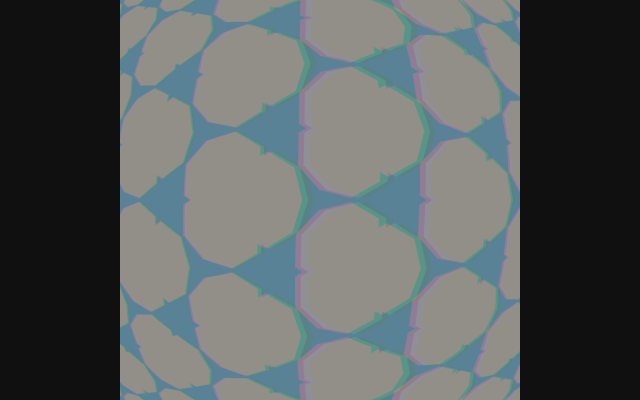
Give the GLSL for this pattern, as a Shadertoy shader.

```glsl
// Rounded nine-sided cells on a hexagonal lattice, seen through a bulging lens
// in a square window between dark bars. The cell mask is evaluated three times
// with a sideways offset, so every cell gets coloured fringes.

const vec2 LATTICE = vec2(1.7320508, 1.0);   // rectangle holding two cells
const vec2 CELL_ORIGIN = vec2(0.2886751, 0.5);
const float LONG_SIDE = 0.41;                // centre to the long sides
const float NOTCH_TIP = 0.355;               // centre to the notch tips
const vec3 BAR_COLOR = vec3(0.063);
const vec3 GAP_COLOR = vec3(0.35, 0.51, 0.59);
const vec3 RED_LAYER = vec3(0.22, -0.025, 0.0);
const vec3 GREEN_LAYER = vec3(0.0, 0.075, 0.0);
const vec3 BLUE_LAYER = vec3(0.0, 0.0, -0.06);

// Lens: magnification falls off towards the rim.
vec2 bulge(vec2 p) {
    float r2 = dot(p, p);
    return p * (2.77 + 12.0 * r2 * r2);
}

// Vector from the nearest lattice centre.
vec2 nearestCell(vec2 p) {
    vec2 a = p - LATTICE * round(p / LATTICE);
    vec2 q = p - 0.5 * LATTICE;
    vec2 b = q - LATTICE * round(q / LATTICE);
    return dot(a, a) < dot(b, b) ? a : b;
}

// Three long notched sides alternating with three blunt tips.
float cellDistance(vec2 p) {
    const mat2 THIRD_TURN = mat2(-0.5, 0.8660254, -0.8660254, -0.5);
    const vec2 TIP_NORMAL = vec2(0.961, 0.277);
    float d = -1.0;
    for (int i = 0; i < 3; i++) {
        float side = -p.x - LONG_SIDE;
        float tip = dot(vec2(p.x, abs(p.y)), TIP_NORMAL) - 0.476;
        float notch = 0.86 * (0.6 * (-p.x - NOTCH_TIP) - abs(p.y));
        d = max(d, max(max(side, tip), notch));
        p = THIRD_TURN * p;
    }
    return d;
}

// Coverage of the cells at a point of the window.
float cellMask(vec2 p, float pixel) {
    float r2 = dot(p, p);
    float blur = 0.7 * pixel * (2.77 + 36.0 * r2 * r2);
    float d = cellDistance(nearestCell(bulge(p) - CELL_ORIGIN));
    return 1.0 - smoothstep(-blur, blur, d);
}

// Fringe offset: widest just right of the middle.
float fringeOffset(float x) {
    float t = (x - 0.1) / 0.25;
    return 0.003 + 0.0165 * exp(-t * t);
}

void mainImage(out vec4 fragColor, in vec2 fragCoord) {
    float pixel = 1.0 / iResolution.y;
    vec2 p = (fragCoord - 0.5 * iResolution.xy) * pixel;
    float window = 1.0 - smoothstep(-0.5 * pixel, 0.5 * pixel, abs(p.x) - 0.5);

    // Slight sway that vanishes at the top and bottom edges.
    p.x -= 0.005 * sin(6.2831853 * p.y);

    vec2 offset = vec2(fringeOffset(p.x), 0.0);
    vec3 color = GAP_COLOR
        + RED_LAYER * cellMask(p + offset, pixel)
        + GREEN_LAYER * cellMask(p, pixel)
        + BLUE_LAYER * cellMask(p - offset, pixel);

    fragColor = vec4(mix(BAR_COLOR, color, window), 1.0);
}
```
